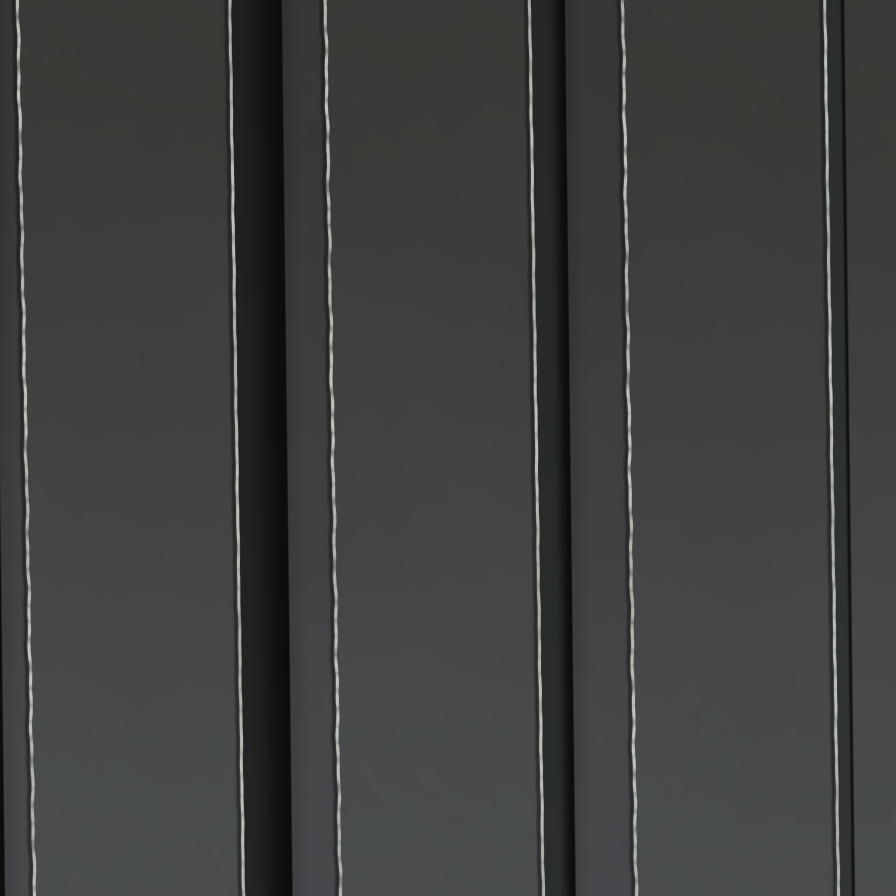
This texture is drawn by a Shadertoy shader. Its source:

```glsl
const vec3 PANEL_TOP = vec3(0.222, 0.226, 0.212);
const vec3 PANEL_LOW = vec3(0.292, 0.302, 0.304);
const vec3 FLANGE_TINT = vec3(0.97, 0.94, 0.98);
const vec3 GROOVE = vec3(0.150, 0.163, 0.152);
const vec3 SHADOW = vec3(0.045, 0.054, 0.050);
const vec3 GLINT = vec3(0.79, 0.80, 0.77);

// Seam positions at the top: start, spacing, narrowing of the spacing
const vec3 LEFT_RIB = vec3(0.0195, 0.3493, -0.00575);
const vec3 RIGHT_RIB = vec3(0.2565, 0.3370, -0.0025);
const vec3 GROOVE_END = vec3(-0.0060, 0.3235, -0.0025);

float hash(float n) {
    return fract(sin(n * 127.1) * 4375.85);
}

// Distance to the nearest jittered point on a line
float cells(float t, float seed) {
    float cell = floor(t);
    float nearest = 1.0;
    for (float k = -1.0; k <= 1.0; k++) {
        float point = cell + k + hash(cell + k + seed);
        nearest = min(nearest, abs(t - point));
    }
    return nearest;
}

// Soft layered waves, roughly -1 to 1
float waves(vec2 p) {
    float sum = 0.0;
    float gain = 0.5;
    for (int k = 0; k < 4; k++) {
        sum += gain * sin(p.x + 1.3 * sin(p.y)) * sin(p.y + 0.7 * p.x);
        p = mat2(1.5, 1.1, -1.1, 1.5) * p + 1.7;
        gain *= 0.55;
    }
    return sum;
}

// Horizontal place of a leaning seam
float seam(vec3 place, float lean, float index, float y) {
    return place.x + index * (place.y + index * place.z) + lean * (1.0 - y);
}

float stepAt(float edge, float x, float blur) {
    return smoothstep(-blur, blur, x - edge);
}

// Thin worn highlight with a dark lip on its left
vec3 drawRib(vec3 base, float offset, float y, float seed, float wear, float px) {
    float chips = cells(y * 52.0, seed);
    float wobble = 0.0005 * wear * sin(y * 61.0 + seed) + 0.0004 * wear * sin(y * 143.0 + seed * 2.0);
    float d = offset + wobble;
    float halfWidth = 0.0016 + 0.0004 * wear * (0.5 - chips);
    float lip = exp(-pow((d + 0.0042) / 0.0022, 2.0));
    float core = 1.0 - smoothstep(halfWidth - 0.7 * px, halfWidth + 0.7 * px, abs(d));
    float shine = 0.93 - wear * 0.42 * smoothstep(0.15, 0.7, chips);
    shine *= 0.93 + 0.07 * sin(y * 19.0 + seed);
    base = mix(base, SHADOW, 0.5 * lip);
    return mix(base, GLINT, core * shine);
}

// Recess that darkens to the right; depth fades the black part
vec3 grooveColor(float across, float depth, float y) {
    vec3 wall = GROOVE * mix(1.18, 0.82, depth) * mix(1.08, 0.94, y);
    float start = mix(0.72, 0.15, depth);
    return mix(wall, SHADOW, smoothstep(start, 0.95, across));
}

void mainImage(out vec4 fragColor, in vec2 fragCoord) {
    vec2 uv = fragCoord / iResolution.xy;
    float px = 1.0 / iResolution.x;
    float blur = max(px, 0.0016);

    // Painted metal, lighter toward the bottom
    vec3 metal = mix(PANEL_LOW, PANEL_TOP, smoothstep(-0.1, 1.05, uv.y));
    metal *= 1.0 + 0.022 * waves(uv * vec2(7.0, 9.0)) + 0.008 * waves(uv * 55.0);
    vec3 color = metal;

    for (float i = -1.0; i < 3.0; i++) {
        float left = seam(LEFT_RIB, 0.0190 - 0.002 * i, i, uv.y);
        float right = seam(RIGHT_RIB, 0.0155, i, uv.y);
        float begin = seam(GROOVE_END, 0.0120, i, uv.y);
        float end = seam(GROOVE_END, 0.0120, i + 1.0, uv.y);

        // Flange between the previous groove and the left rib
        float flange = stepAt(begin, uv.x, blur) * (1.0 - stepAt(left, uv.x, blur));
        float bend = 0.90 + 0.10 * smoothstep(0.0, 0.022, uv.x - begin);
        color = mix(color, metal * FLANGE_TINT * bend, flange);

        // Groove, shallower in each repeat
        float groove = stepAt(right, uv.x, blur) * (1.0 - stepAt(end, uv.x, blur));
        float across = clamp((uv.x - right) / (end - right), 0.0, 1.0);
        float depth = clamp(1.0 - 0.55 * i, 0.0, 1.0);
        color = mix(color, grooveColor(across, depth, uv.y), groove);

        // Bright ribs, the left one more worn
        color = drawRib(color, uv.x - left, uv.y, 3.0 + 7.0 * i, 1.0, px);
        color = drawRib(color, uv.x - right, uv.y, 31.0 + 5.0 * i, 0.45, px);
    }

    fragColor = vec4(color, 1.0);
}
```
